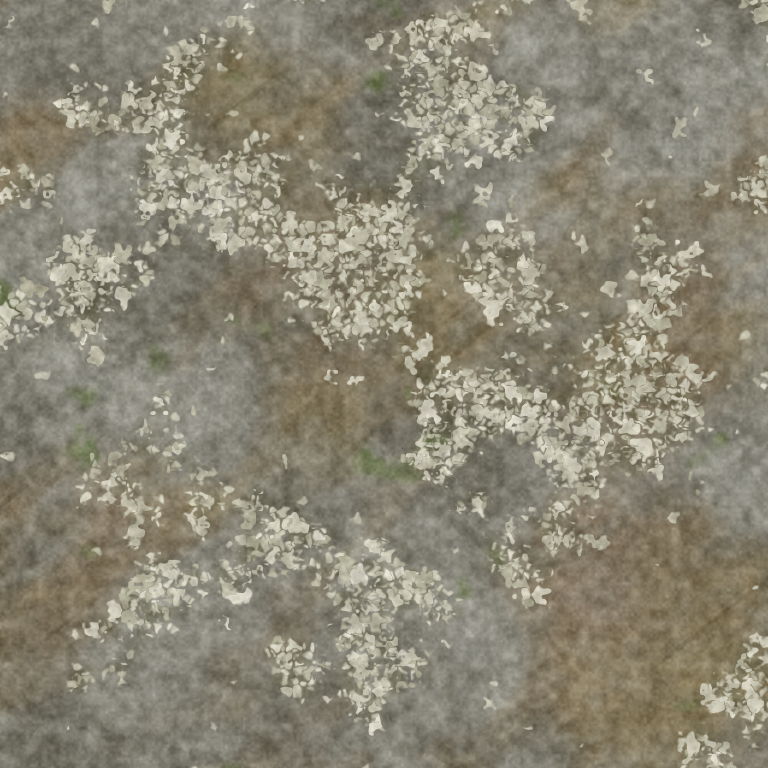
Give the GLSL for this texture, as a WebGL 2 fragment shader.

```glsl
#version 300 es
precision highp float;
// Weathered grey stone with ochre stains and clustered pale lichen flecks.

uniform vec2 u_resolution;
out vec4 fragColor;

float hash(vec2 p) {
    return fract(sin(dot(p, vec2(127.1, 311.7))) * 43758.5453);
}

float noise(vec2 p) {
    vec2 i = floor(p), f = fract(p);
    f = f * f * (3.0 - 2.0 * f);
    return mix(mix(hash(i), hash(i + vec2(1, 0)), f.x),
               mix(hash(i + vec2(0, 1)), hash(i + vec2(1, 1)), f.x), f.y);
}

float fbm(vec2 p) {
    float sum = 0.0, amplitude = 0.5;
    for (int i = 0; i < 4; i++) {
        sum += amplitude * noise(p);
        p = mat2(1.6, 1.2, -1.2, 1.6) * p + 7.3;
        amplitude *= 0.5;
    }
    return sum / 0.9375;
}

float segmentDistance(vec2 p, vec2 a, vec2 b) {
    vec2 ab = b - a;
    return length(p - a - ab * clamp(dot(p - a, ab) / dot(ab, ab), 0.0, 1.0));
}

// Chance of lichen: a broad band across the upper half plus stray patches.
float lichenDensity(vec2 p) {
    float band = segmentDistance(p, vec2(0.28, 0.80), vec2(0.60, 0.62));
    band = min(band, segmentDistance(p, vec2(0.58, 0.95), vec2(0.62, 0.55)));
    band = min(band, segmentDistance(p, vec2(0.62, 0.55), vec2(0.92, 0.50)));
    float reach = 1.0 - smoothstep(0.03, 0.17, band);
    return smoothstep(0.57, 0.76, fbm(p * 11.0 + 3.7) + 0.18 * reach);
}

// Irregular flecks, one per cell; x is coverage, y is brightness.
vec2 flecks(vec2 p, float cells, float seed) {
    vec2 warp = vec2(noise(p * 130.0 + seed), noise(p * 130.0 + seed + 41.0)) - 0.5;
    vec2 q = p * cells + warp * 0.9;
    vec2 result = vec2(0.0);
    for (int y = -1; y <= 1; y++) {
        for (int x = -1; x <= 1; x++) {
            vec2 cell = floor(q) + vec2(x, y);
            vec2 id = cell + seed;
            vec2 center = cell + 0.15 + 0.7 * vec2(hash(id), hash(id + 19.0));
            float present = step(hash(id + 53.0), 0.9 * lichenDensity(center / cells));
            float radius = mix(0.2, 0.55, pow(hash(id + 87.0), 1.5));
            float soft = 0.0022 * cells;
            float cover = present * (1.0 - smoothstep(radius - soft, radius + soft, length(q - center)));
            if (cover > result.x) result = vec2(cover, hash(id + 131.0));
        }
    }
    return result;
}

void main() {
    vec2 p = gl_FragCoord.xy / u_resolution.y;
    vec2 slanted = mat2(0.78, -0.62, 0.62, 0.78) * p;

    // Mottled grey stone
    float mottling = 0.6 * fbm(p * 8.0) + 0.4 * fbm(p * 32.0 + 11.0);
    vec3 color = mix(vec3(0.43, 0.42, 0.37), vec3(0.58, 0.575, 0.535), smoothstep(0.25, 0.73, mottling));

    // Ochre and brown stains drawn out along the slant, stronger below
    float stain = fbm(slanted * vec2(4.0, 8.0) + 23.0) + 0.10 * (0.5 - p.y);
    vec3 stainColor = mix(vec3(0.53, 0.47, 0.32), vec3(0.51, 0.44, 0.35), noise(p * 9.0 + 5.0));
    float stainBreakup = 0.5 + 0.6 * fbm(p * 45.0);
    color = mix(color, stainColor, 0.85 * smoothstep(0.42, 0.70, stain) * stainBreakup);

    // Faint scratches and rare moss
    float scratch = noise(slanted * vec2(5.0, 75.0) + 31.0);
    color -= 0.05 * smoothstep(0.78, 0.95, scratch) * smoothstep(0.45, 0.65, stain);
    float moss = smoothstep(0.73, 0.85, fbm(p * 10.0 + 67.0));
    color = mix(color, vec3(0.37, 0.43, 0.24), 0.7 * moss);

    // Olive shade between the flecks
    float density = lichenDensity(p);
    color = mix(color, vec3(0.43, 0.42, 0.32), 0.5 * density * smoothstep(0.3, 0.6, fbm(p * 60.0 + 9.0)));

    // Fine grain with pale and dark specks
    float grain = fbm(p * 75.0 + 17.0) - 0.5;
    color += 0.26 * grain + 0.07 * (noise(p * 250.0) - 0.5);
    float speck = smoothstep(0.80, 0.95, noise(p * 170.0 + 29.0));
    color += speck * (0.03 + 0.14 * density);

    // Lichen in two sizes
    vec2 large = flecks(p, 46.0, 2.0);
    vec2 small = flecks(p, 85.0, 200.0);
    vec2 lichen = large.x > small.x ? large : small;
    vec3 pale = mix(vec3(0.69, 0.68, 0.59), vec3(0.86, 0.85, 0.79), lichen.y);
    pale += 0.25 * grain + 0.10 * (noise(p * 190.0 + 3.0) - 0.5);
    color = mix(color, pale, 0.92 * lichen.x);

    fragColor = vec4(clamp(color, 0.0, 1.0), 1.0);
}
```
